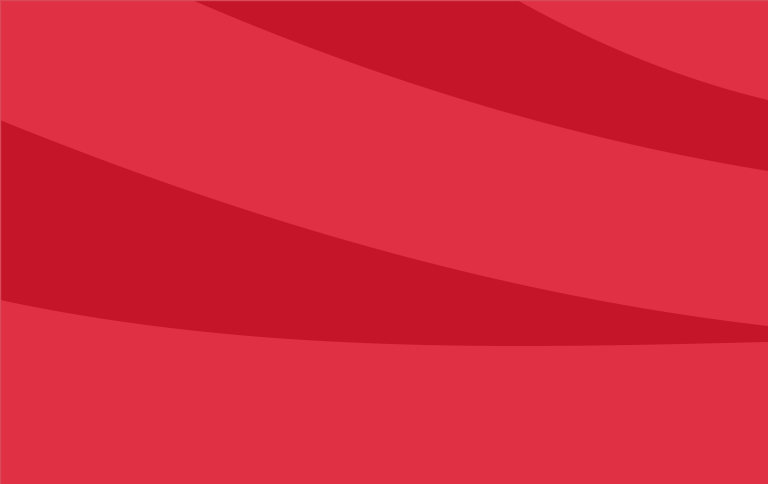
Write a Shadertoy shader that draws this background.

```glsl
// Two sweeping crimson ribbons curving across a flat red field.

const vec3 FIELD_RED   = vec3(0.878, 0.192, 0.267);
const vec3 RIBBON_RED  = vec3(0.773, 0.086, 0.161);
const vec3 BORDER_PINK = vec3(0.850, 0.290, 0.350);
const float BORDER_WIDTH = 0.0015;  // fraction of the canvas width

// Ribbon edges: depth below the top as a cubic in x, lowest power first.
const vec4 UPPER_TOP    = vec4(-0.9464, 1.9265, -0.7735,  0.0);
const vec4 UPPER_BOTTOM = vec4(-0.1885, 0.8246, -0.2828,  0.0);
const vec4 LOWER_TOP    = vec4( 0.2480, 0.6430, -0.1915, -0.0260);
const vec4 LOWER_BOTTOM = vec4( 0.6198, 0.3386, -0.3785,  0.1267);

// Smooth coverage of the region below a cubic edge.
float below(vec4 edge, vec2 p) {
    float d = p.y - dot(edge, vec4(1.0, p.x, p.x * p.x, p.x * p.x * p.x));
    float pixel = length(vec2(dFdx(d), dFdy(d)));
    return clamp(d / pixel + 0.5, 0.0, 1.0);
}

// Area coverage of a thin strip, with distance measured from its side.
float strip(float distancePx, float widthPx) {
    return clamp(widthPx - distancePx + 0.5, 0.0, 1.0);
}

void mainImage(out vec4 fragColor, in vec2 fragCoord) {
    vec2 uv = fragCoord / iResolution.xy;
    vec2 p = vec2(uv.x, 1.0 - uv.y);

    // Ribbons
    float upper = below(UPPER_TOP, p) - below(UPPER_BOTTOM, p);
    float lower = below(LOWER_TOP, p) - below(LOWER_BOTTOM, p);
    vec3 color = mix(FIELD_RED, RIBBON_RED, clamp(upper + lower, 0.0, 1.0));

    // Hairline along the left and top sides
    float widthPx = BORDER_WIDTH * iResolution.x;
    float border = max(strip(fragCoord.x, widthPx),
                       strip(iResolution.y - fragCoord.y, widthPx));
    color = mix(color, BORDER_PINK, border);

    fragColor = vec4(color, 1.0);
}
```
